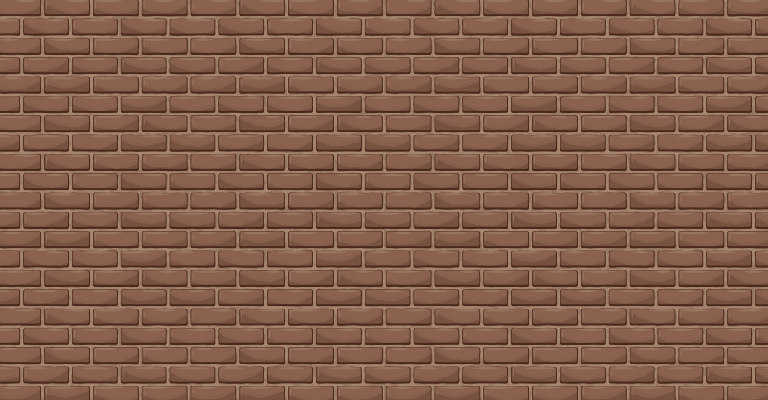
Write a Shadertoy shader that draws this texture.

```glsl
// Brown brick wall in running bond, with cel-shaded bricks and tan mortar.

const vec2 REPEATS = vec2(15.74, 20.69);   // bricks across, courses down
const float BRICK_ASPECT = 2.525;          // cell width in course heights
const vec2 HALF_BRICK = vec2(1.185, 0.435);
const vec2 VARIATION_PERIOD = vec2(4.0, 8.0);

const vec3 MORTAR_LIGHT = vec3(0.65, 0.52, 0.43);
const vec3 MORTAR_SHADE = vec3(0.59, 0.46, 0.38);
const vec3 OUTLINE = vec3(0.29, 0.155, 0.11);
const vec3 EDGE = vec3(0.39, 0.24, 0.18);
const vec3 SHADOW = vec3(0.47, 0.32, 0.25);
const vec3 FACE = vec3(0.545, 0.385, 0.315);

float hash(vec2 p) {
    vec3 q = fract(vec3(p.xyx) * 0.1031);
    q += dot(q, q.yzx + 33.33);
    return fract((q.x + q.y) * q.z);
}

float valueNoise(vec2 p) {
    vec2 i = floor(p), f = fract(p);
    f = f * f * (3.0 - 2.0 * f);
    float low = mix(hash(i), hash(i + vec2(1, 0)), f.x);
    float high = mix(hash(i + vec2(0, 1)), hash(i + vec2(1, 1)), f.x);
    return mix(low, high, f.y);
}

float roundedBox(vec2 p, vec2 halfSize, float radius) {
    vec2 q = abs(p) - halfSize + radius;
    return length(max(q, 0.0)) + min(max(q.x, q.y), 0.0) - radius;
}

// Smooth coverage of a shape whose distance is negative inside
float cover(float d, float pixel) {
    return 1.0 - smoothstep(-0.5 * pixel, 0.5 * pixel, d);
}

// Tapered horizontal brush stroke
float stroke(vec2 p, float halfLength, float thickness) {
    float taper = 1.0 - pow(min(abs(p.x) / halfLength, 1.0), 2.0);
    return max(abs(p.y) - thickness * taper, abs(p.x) - halfLength);
}

vec3 brickColor(vec2 p, vec2 id, float pixel) {
    float lean = hash(id + 3.7) - 0.5;
    float depth = hash(id + 19.1) - 0.5;
    float wobble = valueNoise(p * vec2(3.0, 5.0) + id * 17.0) - 0.5;

    // Mortar bed
    vec3 color = mix(MORTAR_SHADE, MORTAR_LIGHT,
                     smoothstep(0.3, 0.5, valueNoise(p * 4.0 + id * 9.0)));

    // Nested silhouettes: heavy dark lower edge, thin rim on top
    float outer = roundedBox(p, HALF_BRICK, 0.10) + 0.02 * wobble;
    float rim = roundedBox(p - vec2(-0.012, 0.05), HALF_BRICK - vec2(0.03, 0.045), 0.10);
    float body = roundedBox(p - vec2(-0.006, 0.052), HALF_BRICK - vec2(0.05, 0.065), 0.11);
    body += 0.02 * wobble;
    color = mix(color, OUTLINE, cover(outer, pixel));
    color = mix(color, EDGE, cover(max(rim, outer), pixel));
    color = mix(color, SHADOW, cover(body, pixel));

    // Lit face bounded below by a bowl-shaped shadow
    float x = p.x - 0.8 * lean;
    float bowl = -0.26 + 0.26 * depth + 0.24 * x * x + 0.07 * wobble;
    float face = max(body + 0.01, bowl - p.y);
    color = mix(color, FACE, cover(face, pixel));

    // Faint second tone inside the face
    float inner = max(face, p.y - bowl - 0.14 - 0.08 * wobble);
    color = mix(color, mix(FACE, SHADOW, 0.22), cover(inner, pixel));

    // Highlights along the top and at the left end
    vec2 topCenter = vec2(1.1 * (hash(id + 41.3) - 0.5), 0.355);
    float shine = stroke(p - topCenter, 0.4 + 0.5 * hash(id + 7.9), 0.06);
    color = mix(color, MORTAR_SHADE, cover(max(shine, body), pixel));
    float glint = stroke((p - vec2(-1.06, 0.12)).yx, 0.2, 0.025);
    float hasGlint = step(0.45, hash(id + 61.7));
    return mix(color, MORTAR_SHADE, hasGlint * cover(glint, pixel));
}

void mainImage(out vec4 fragColor, in vec2 fragCoord) {
    vec2 uv = fragCoord / iResolution.xy;
    float pixel = REPEATS.y / iResolution.y;

    // Courses count downward; alternate ones slide sideways
    vec2 grid = vec2(uv.x, 1.0 - uv.y) * REPEATS + vec2(0.0, 0.095);
    float course = floor(grid.y);
    grid.x -= mix(0.875, 0.445, mod(course, 2.0));

    vec2 id = mod(floor(grid), VARIATION_PERIOD);
    vec2 local = (fract(grid) - 0.5) * vec2(BRICK_ASPECT, -1.0);
    fragColor = vec4(brickColor(local, id, pixel), 1.0);
}
```
